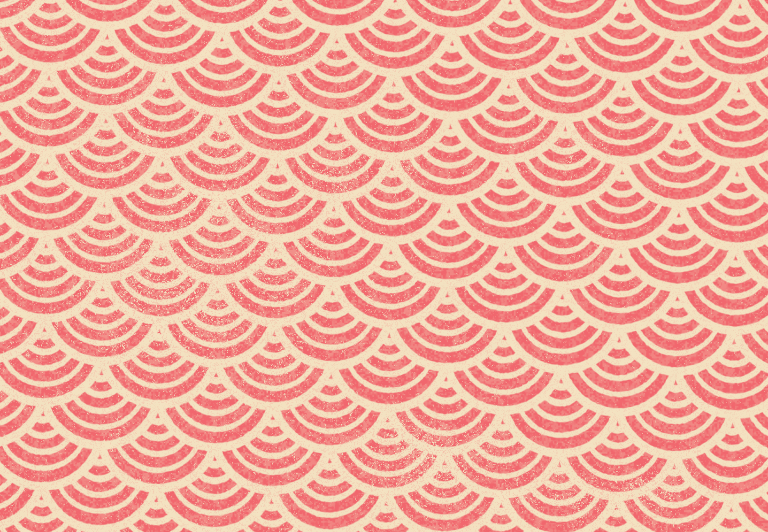
Write a Shadertoy shader that draws this pattern.

```glsl
// Worn coral print of overlapping wave scales on cream paper, slightly tilted.

float hash(vec2 p) {
    vec3 h = fract(vec3(p.xyx) * 0.1031);
    h += dot(h, h.yzx + 33.33);
    return fract((h.x + h.y) * h.z);
}

float valueNoise(vec2 p) {
    vec2 i = floor(p), f = fract(p);
    f = f * f * (3.0 - 2.0 * f);
    return mix(mix(hash(i), hash(i + vec2(1, 0)), f.x),
               mix(hash(i + vec2(0, 1)), hash(i + vec2(1, 1)), f.x), f.y);
}

float fbm(vec2 p) {
    float sum = 0.0, amp = 0.5;
    for (int i = 0; i < 4; i++) {
        sum += amp * valueNoise(p);
        p = mat2(1.6, 1.2, -1.2, 1.6) * p + 7.3;
        amp *= 0.5;
    }
    return sum / 0.9375;
}

// Five bands from circles that all scale about the apex; y points down.
float scaleBands(vec2 p, float aa) {
    const float drop = 0.364;
    float k = 1.0 - drop * drop;
    float radius = (sqrt(drop * drop * p.y * p.y + k * dot(p, p)) - drop * p.y) / k;
    float depth = radius * (1.0 + drop);
    float n = clamp(round((depth - 0.035) / 0.1405), 0.0, 4.0);
    float d = abs(depth - 0.035 - 0.1405 * n) - (0.036 + 0.003 * n);
    return 1.0 - smoothstep(-aa, aa, d);
}

// Upper rows are painted last, so each covers the row below it.
float scalePattern(vec2 p, float aa) {
    const float rowStep = 0.365;
    float lowest = floor(p.y / rowStep), ink = 0.0;
    for (int i = 0; i < 3; i++) {
        float row = lowest - float(i);
        vec2 q = p - vec2(0.5 * mod(row, 2.0), row * rowStep);
        q.x -= round(q.x);
        float rim = length(q - vec2(0.0, 0.175)) - 0.547;
        ink = mix(ink, scaleBands(q, aa), 1.0 - smoothstep(-aa, aa, rim));
    }
    return ink;
}

float wornSpot(vec2 p, vec2 center, vec2 size) {
    vec2 d = (p - center) / size;
    return exp(-dot(d, d));
}

void mainImage(out vec4 fragColor, in vec2 fragCoord) {
    // One unit is the width of one scale
    float pixel = 6.68 / iResolution.x;
    vec2 sheet = vec2(fragCoord.x, iResolution.y - fragCoord.y) * pixel;

    // Tilt and slightly rough print edges
    vec2 p = sheet - vec2(3.40, 2.14);
    p = vec2(p.x + 0.0176 * p.y, p.y - 0.0176 * p.x);
    p += 0.007 * (vec2(valueNoise(sheet * 45.0), valueNoise(sheet * 45.0 + 51.0)) - 0.5);
    float ink = scalePattern(p, pixel);

    // Broad worn areas with cloudy edges, fresher to the right
    float wear = 0.17 - 0.012 * sheet.x;
    wear += 0.14 * wornSpot(sheet, vec2(1.9, 1.6), vec2(1.2, 0.9));
    wear += 0.12 * wornSpot(sheet, vec2(1.7, 2.7), vec2(1.1, 0.6));
    wear += 0.24 * wornSpot(sheet, vec2(3.7, 3.95), vec2(0.8, 0.3));
    wear += 0.17 * wornSpot(sheet, vec2(5.3, 4.3), vec2(1.1, 0.35));
    wear += 0.10 * wornSpot(sheet, vec2(4.9, 1.3), vec2(0.7, 0.5));
    wear += 0.10 * wornSpot(sheet, vec2(3.4, 1.6), vec2(0.6, 0.4));
    wear += 0.26 * (fbm(sheet * 4.0 + 19.0) - 0.45);
    wear = clamp(wear, 0.0, 0.6);

    // Fine speckle lifts ink, with a thin uneven coat over the rest
    float grain = 0.5 * valueNoise(sheet * 100.0) + 0.2 * valueNoise(sheet * 42.0 + 9.0)
                + 0.3 * hash(floor(sheet * 115.0));
    ink *= smoothstep(wear - 0.2, wear + 0.2, grain);
    float thin = 0.6 * valueNoise(sheet * 65.0 + 31.0) + 0.4 * valueNoise(sheet * 22.0);
    ink *= 1.0 - (0.18 + 0.6 * wear) * smoothstep(0.3, 0.75, thin);

    // Faint ink dust on the paper
    float dust = (0.05 + 0.5 * wear) * smoothstep(0.45, 0.8, grain);
    ink = max(ink, dust);

    vec3 paper = vec3(0.953, 0.885, 0.755) + 0.012 * (fbm(sheet * 9.0) - 0.5);
    fragColor = vec4(mix(paper, vec3(0.945, 0.405, 0.43), ink), 1.0);
}
```
